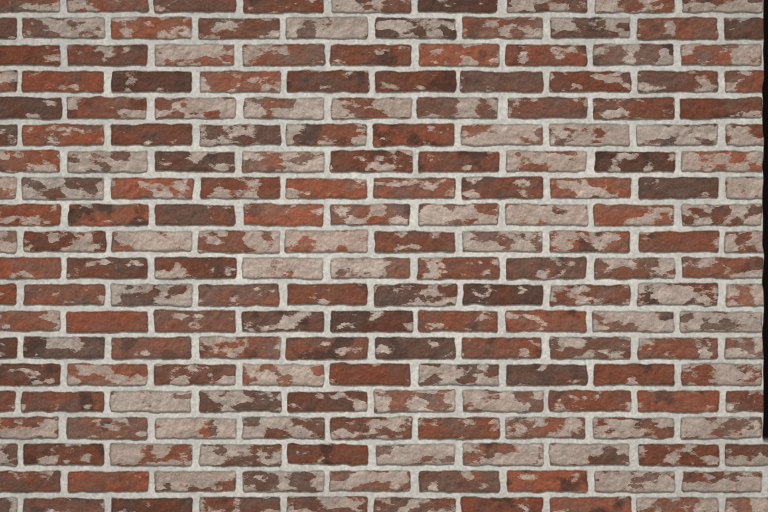
Give the GLSL for this texture, as a WebGL 2 fragment shader.

```glsl
#version 300 es
precision highp float;

#define PITCH vec2(0.1713, 0.05205)
#define HALF_BRICK vec2(0.0788, 0.0199)
#define ORIGIN vec2(0.125, 0.0287)
#define EDGE_WEAR 0.0065
#define SHADOW_DROP 0.0034
#define MORTAR vec3(0.795, 0.775, 0.735)
#define RED_CLAY vec3(0.475, 0.255, 0.18)
#define BROWN_CLAY vec3(0.36, 0.255, 0.215)
#define LIMEWASH vec3(0.71, 0.66, 0.61)
#define SOOT vec3(0.17, 0.13, 0.115)

uniform vec2 u_resolution;
out vec4 fragColor;

float hash(vec2 p) {
  vec3 q = fract(vec3(p.xyx) * 0.1031);
  q += dot(q, q.yzx + 33.33);
  return fract((q.x + q.y) * q.z);
}

float noise(vec2 p) {
  vec2 i = floor(p), f = fract(p);
  f = f * f * (3.0 - 2.0 * f);
  return mix(mix(hash(i), hash(i + vec2(1, 0)), f.x),
             mix(hash(i + vec2(0, 1)), hash(i + vec2(1, 1)), f.x), f.y);
}

float fbm(vec2 p) {
  float sum = 0.0, amp = 0.52;
  for (int i = 0; i < 5; i++) {
    sum += amp * noise(p);
    p = mat2(1.6, 1.2, -1.2, 1.6) * p + 17.3;
    amp *= 0.52;
  }
  return sum;
}

float roundBox(vec2 p, vec2 halfSize, float radius) {
  vec2 q = abs(p) - halfSize + radius;
  return length(max(q, 0.0)) + min(max(q.x, q.y), 0.0) - radius;
}

// Distance to one slightly tilted, chipped brick
float brickShape(vec2 q, vec2 id, vec2 p) {
  vec2 jitter = vec2(hash(id + 3.1), hash(id + 8.7)) - 0.5;
  vec2 size = HALF_BRICK + vec2(0.003, 0.0018) * (vec2(hash(id + 5.2), hash(id + 9.4)) - 0.5);
  q -= jitter * vec2(0.004, 0.0016);
  q.y += q.x * (hash(id + 2.6) - 0.5) * 0.022;
  float chips = fbm(p * 42.0 + id * 7.0) - 0.5;
  return roundBox(q, size, 0.004) + EDGE_WEAR * chips;
}

vec3 brickColor(vec2 p, vec2 id, float d, float aspect) {
  vec2 seed = id * 13.7;
  float tone = hash(id + 21.3);
  float cover = pow(hash(id + 41.9), 1.15);

  // Fired clay with blotches and scattered soot
  float blotch = fbm(p * vec2(22.0, 38.0) + seed + 60.0);
  vec3 color = mix(RED_CLAY, BROWN_CLAY, clamp(tone * 0.9 + (blotch - 0.5) * 1.8, 0.0, 1.0));
  color *= 0.82 + 0.36 * hash(id + 12.8);
  float soot = smoothstep(0.58, 0.78, fbm(p * 30.0 + seed + 90.0));
  color = mix(color, SOOT, soot * 0.65 * hash(id + 33.0));

  // Flaking limewash, heavier toward the right end
  cover = mix(cover, 0.85, 0.6 * smoothstep(aspect - 0.1, aspect - 0.07, p.x));
  float flakes = fbm(p * vec2(30.0, 52.0) + seed);
  float wash = smoothstep(-0.05, 0.1, flakes - mix(0.7, 0.36, cover));
  float haze = 0.1 + 0.3 * cover * blotch;
  color = mix(color, LIMEWASH * (0.88 + 0.24 * blotch), max(wash * 0.84, haze));

  // Rough relief lit from above and a dark lower arris
  float relief = fbm(p * 75.0 + seed) - fbm((p + vec2(-0.0015, 0.003)) * 75.0 + seed);
  color *= 1.0 + 0.55 * relief;
  return color * mix(0.86, 1.0, smoothstep(0.0, 0.0045, -d));
}

void main() {
  vec2 p = gl_FragCoord.xy / u_resolution.y;
  float aspect = u_resolution.x / u_resolution.y;
  float px = 1.0 / u_resolution.y;

  // Running bond: rows counted downward, alternate rows shifted half a brick
  vec2 grid = (vec2(p.x, 1.0 - p.y) - ORIGIN) / PITCH;
  float row = floor(grid.y) + 1.0;
  grid.x += 0.5 * mod(row, 2.0);
  vec2 id = vec2(floor(grid.x) + 4.0, row + 4.0);
  vec2 local = (fract(grid) - 0.5) * PITCH * vec2(1, -1);

  // Sandy mortar with a shadow under each brick
  float d = brickShape(local, id, p);
  float shadow = brickShape(local + vec2(0.0006, SHADOW_DROP), id, p);
  vec3 color = MORTAR * (0.91 + 0.15 * fbm(p * 24.0) + 0.1 * (noise(p * 210.0) - 0.5));
  color *= 1.0 - 0.4 * (1.0 - smoothstep(-0.002, 0.0015, shadow));
  color *= 1.0 - 0.16 * (1.0 - smoothstep(0.0, 0.003, d));

  float mask = 1.0 - smoothstep(-px, px, d);
  color = mix(color, brickColor(p, id, d, aspect), mask);
  color *= 0.95 + 0.1 * noise(p * 260.0 + 50.0);

  // Soft corner falloff
  vec2 centered = gl_FragCoord.xy / u_resolution - 0.5;
  color *= 1.03 - 0.24 * dot(centered, centered);

  // Dark gap at the right end of the wall
  float gapEdge = aspect - 0.0095 + 0.004 * (noise(vec2(p.y * 40.0, 4.0)) - 0.5);
  float gap = smoothstep(-px, px, p.x - gapEdge) * smoothstep(0.13, 0.15, p.y);
  color = mix(color, SOOT * 0.45, gap);

  fragColor = vec4(color, 1.0);
}
```
